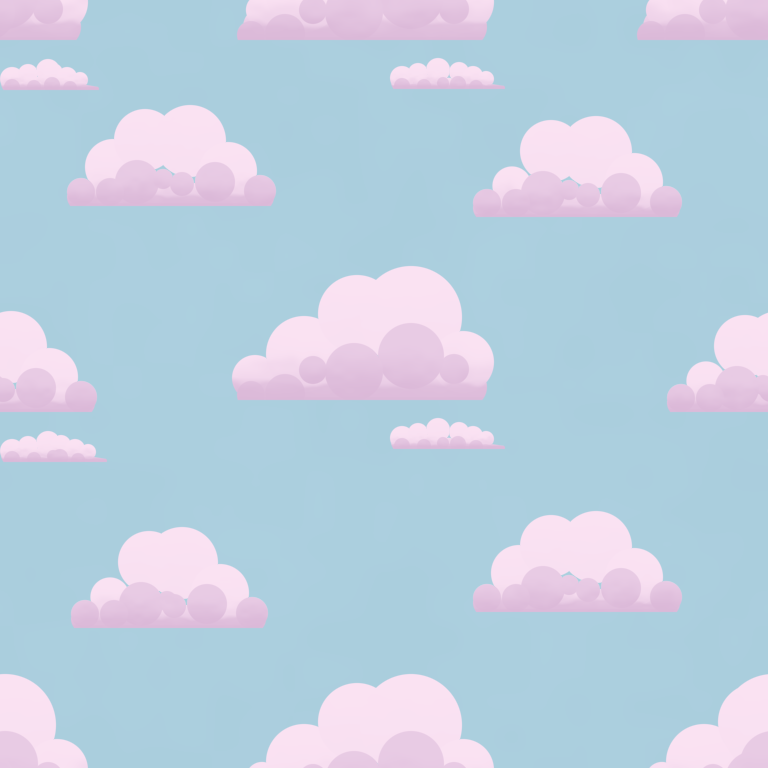
Reproduce this pattern procedurally as a Shadertoy shader.

```glsl
// Seamless sky of flat-based pink cumulus clouds in three sizes.
#define UNITS 768.0                 // drawing units across one tile
#define PUFFS 11                    // circles per cloud
#define SKY   vec3(0.67, 0.81, 0.87)
#define LIGHT vec3(0.98, 0.885, 0.95)
#define MID   vec3(0.91, 0.795, 0.895)
#define DEEP  vec3(0.86, 0.725, 0.848)
#define WASH  0.45                  // strength of the watercolour mottling
#define GRAIN 0.012                 // mottling of the sky

// Puffs: centre x, height above the base, radius. Lit ones first, then shaded.
const vec3 LARGE[PUFFS] = vec3[PUFFS](
    vec3(-108, 22, 23), vec3(-59, 46, 38), vec3(-6, 86, 39), vec3(48, 83, 51),
    vec3(100, 38, 31),
    vec3(91, 31, 15), vec3(48, 44, 33), vec3(-9, 28, 29), vec3(-50, 30, 14),
    vec3(-78, 6, 20), vec3(-112, 5, 14));
const vec3 MEDIUM[PUFFS] = vec3[PUFFS](
    vec3(-59, 39, 28), vec3(-27, 66, 31), vec3(18, 65, 36), vec3(56, 35, 29),
    vec3(-35, 24, 22), vec3(43, 24, 20), vec3(-9, 27, 10), vec3(10, 22, 12),
    vec3(-62, 14, 14), vec3(-91, 14, 14), vec3(88, 15, 16));
const vec3 SMALL[PUFFS] = vec3[PUFFS](
    vec3(-46, 11, 12), vec3(-30, 16, 10), vec3(-10, 19, 12), vec3(11, 17, 10),
    vec3(25, 13, 10), vec3(38, 10, 8),
    vec3(-46, 3, 8), vec3(-24, 3, 7), vec3(-5, 6, 6), vec3(10, 5, 8), vec3(28, 2, 7));

// Clouds: centre x, base y, inward tuck of the left half, left puff shrink.
const vec4 LARGE_AT[3] = vec4[3](
    vec4(363, 368, 0, 0), vec4(363, 728, 0, 1), vec4(725, 728, 38, 1));
const vec4 MEDIUM_AT[5] = vec4[5](
    vec4(172, 562, 0, 0), vec4(578, 551, 0, 1), vec4(164, 140, 12, 1),
    vec4(578, 156, 0, 0), vec4(761, 356, 11, 1));
const vec4 SMALL_AT[4] = vec4[4](
    vec4(448, 679, 0, 0), vec4(448, 319, 0, 0), vec4(42, 678, 16, 0), vec4(50, 306, 8, 0));

float hash(vec2 p) {
    return fract(sin(dot(p, vec2(127.1, 311.7))) * 43758.5);
}

// Value noise that wraps every `period` cells.
float noise(vec2 p, float period) {
    vec2 i = floor(p), f = fract(p);
    f = f * f * (3.0 - 2.0 * f);
    vec2 a = mod(i, period), b = mod(i + 1.0, period);
    return mix(mix(hash(a), hash(vec2(b.x, a.y)), f.x),
               mix(hash(vec2(a.x, b.y)), hash(b), f.x), f.y);
}

// Antialiased coverage of a signed distance in drawing units.
float cover(float d) {
    float w = 0.8 * UNITS / iResolution.y;
    return 1.0 - smoothstep(-w, w, d);
}

// Tapered bar under the puffs: left x, right x, left radius, right radius.
float slabDistance(vec2 p, vec4 slab) {
    float t = clamp((p.x - slab.x) / (slab.y - slab.x), 0.0, 1.0);
    float r = mix(slab.z, slab.w, t);
    return length(p - vec2(mix(slab.x, slab.y, t), 0.65 * r)) - r;
}

void drawCloud(inout vec3 col, vec2 pos, vec4 cloud, vec3 puffs[PUFFS],
               int lit, vec4 slab, float haze) {
    vec2 p = mod(pos - cloud.xy + 0.5 * UNITS, UNITS) - 0.5 * UNITS;
    if (abs(p.x) > 140.0 || p.y < -4.0 || p.y > 140.0) return;

    slab.x += cloud.z;
    float body = slabDistance(p, slab);
    vec2 q = p / haze + cloud.xy * 0.037;
    float wash = WASH * (0.65 * noise(q * vec2(2.2, 3.5), 64.0)
                       + 0.35 * noise(q * vec2(5.0, 8.0), 64.0) - 0.5);
    float rise = smoothstep(0.0, 1.0, p.y / haze + wash);
    vec3 shade = mix(DEEP, MID, rise);
    vec3 paint = mix(MID, LIGHT, rise);

    // Wavy shadow along the base, then the shaded puffs in front of the lit ones
    for (int i = 0; i < PUFFS; i++) {
        vec3 puff = puffs[i];
        if (i == 0) puff = mix(puff, vec3(puff.xy + vec2(-7, -8) * sign(puff.x + 80.0), puff.z * 0.7), cloud.w);
        if (puff.x < 0.0) puff.x += cloud.z;
        vec2 d = p - puff.xy;
        float dist = length(d) - puff.z;
        float crown = smoothstep(-1.0, 0.8, d.y / puff.z + wash);
        vec3 tone = i < lit ? mix(MID, LIGHT, 0.35 * rise + 0.55 + 0.1 * crown)
                            : mix(shade, MID, 0.45 * crown);
        if (i < lit) tone = mix(mix(MID, LIGHT, 0.3), tone, smoothstep(0.1, 0.8, p.y / haze + wash));
        paint = mix(paint, tone, cover(dist));
        body = min(body, dist);
    }
    float band = haze * (0.24 + 0.5 * wash);
    paint = mix(paint, shade, 0.8 * (1.0 - smoothstep(band - 1.0, band + 0.12 * haze, p.y)));
    paint = mix(paint, DEEP, 0.6 * cover(p.y - 3.0));
    col = mix(col, paint, cover(max(body, -p.y)));
}

void mainImage(out vec4 fragColor, in vec2 fragCoord) {
    vec2 uv = fragCoord / iResolution.xy;
    vec2 pos = uv * UNITS;
    vec3 col = SKY + GRAIN * (0.6 * noise(uv * 6.0, 6.0) + 0.4 * noise(uv * 24.0, 24.0) - 0.5);

    for (int i = 0; i < 3; i++)
        drawCloud(col, pos, LARGE_AT[i], LARGE, 5, vec4(-100, 104, 20, 20), 58.0);
    for (int i = 0; i < 5; i++)
        drawCloud(col, pos, MEDIUM_AT[i], MEDIUM, 4, vec4(-91, 88, 14, 14), 38.0);
    for (int i = 0; i < 4; i++)
        drawCloud(col, pos, SMALL_AT[i], SMALL, 6, vec4(-46, 55, 11, 2), 17.0);

    fragColor = vec4(col, 1.0);
}
```
